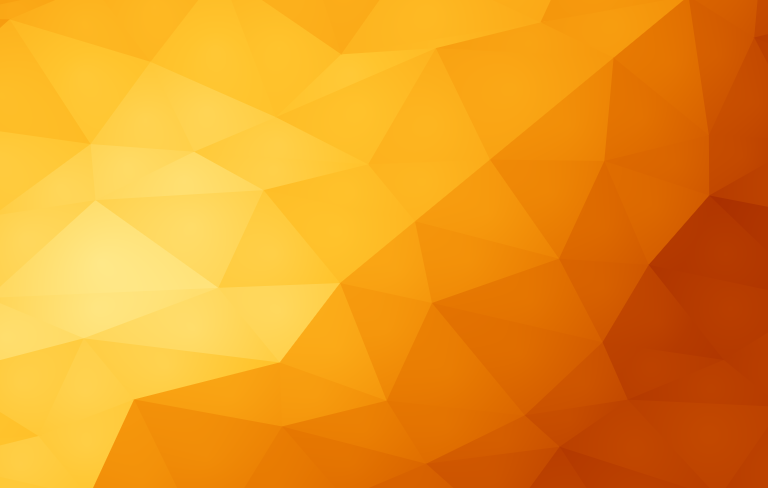
A Shadertoy shader for this background:

```glsl
#define CELL 0.199
#define RIDGE_ORIGIN vec2(-0.090, -0.080)
#define RIDGE_DIR vec2(0.772, 0.636)
#define JITTER vec2(0.10, 0.28)
#define FACET_CONTRAST 0.030
#define FACET_GLOW 0.040
#define GRADIENT_MIX 0.4
#define POOL_CENTER vec2(-1.7, -1.3)
#define POOL_TONE 0.90
#define SLOPE_TONE 0.70

const float PI = 3.14159;

// Mesh corner for a lattice index: x runs along the ridge, y runs downhill.
vec2 meshVertex(vec2 k) {
    vec2 v = k;
    v.x -= 0.4 * step(k.x, -1.5);
    if (k.y > 0.5 || mod(k.y, 3.0) == 1.0) v.x -= 0.4;

    if (k.y == 0.0) {
        float bend = k.x + 1.6;
        v.x += 0.65 * step(2.5, k.x);
        v.y -= 0.5 * sin(2.4 * k.x) * exp(-bend * bend);
    } else if (abs(k.y) == 1.0) {
        v.x += 0.3 * step(1.5, k.x);
        v.y += 0.24 * k.y * cos(PI * k.x);
    } else {
        v += JITTER * sin(vec2(2.3 * k.y + 1.7 * k.x, 1.2 * k.x + PI * k.y));
    }
    return v;
}

// Signed distance to the line a-b, positive on its left.
float edgeDistance(vec2 p, vec2 a, vec2 b) {
    vec2 e = normalize(b - a);
    return e.x * (p.y - a.y) - e.y * (p.x - a.x);
}

// Distance inside a triangle, for either winding.
float triangleDistance(vec2 p, vec2 a, vec2 b, vec2 c) {
    float winding = sign(edgeDistance(c, a, b));
    return min(min(winding * edgeDistance(p, a, b),
                   winding * edgeDistance(p, b, c)),
               winding * edgeDistance(p, c, a));
}

// Broad light: a pale pool above the ridge, a falling slope below it.
float lightField(vec2 q, bool shaded) {
    if (shaded) return max(SLOPE_TONE - 0.16 * q.y - 0.011 * q.x * q.x, 0.24);
    return POOL_TONE - 0.05 * length((q - POOL_CENTER) * vec2(1.0, 1.5));
}

// Ramp from burnt orange through amber to pale yellow.
vec3 amberRamp(float tone) {
    float shade = max(0.8 - tone, 0.0);
    float warm = max(tone - 0.4, 0.0);
    float red = 1.0 - 0.89 * shade * shade;
    float blue = 1.3 * warm * warm + 1.4 * max(tone - 0.77, 0.0);
    return vec3(red, tone, blue);
}

// Adds one facet's colour, weighted by its smooth coverage.
void addFacet(inout vec4 sum, vec2 p, vec2 a, vec2 b, vec2 c,
              bool shaded, float pixel) {
    float coverage = clamp(0.5 + triangleDistance(p, a, b, c) / pixel, 0.0, 1.0);
    if (coverage <= 0.0) return;
    vec2 center = (a + b + c) / 3.0;
    float tone = lightField(mix(center, p, GRADIENT_MIX), shaded);
    tone += FACET_CONTRAST * sin(dot(center, vec2(5.3, 7.9)));
    tone += FACET_GLOW * (0.4 - min(length(p - center), 1.0));
    sum += vec4(amberRamp(tone), 1.0) * coverage;
}

void mainImage(out vec4 fragColor, in vec2 fragCoord) {
    // Ridge-aligned coordinates
    vec2 p = (fragCoord - 0.5 * iResolution.xy) / iResolution.y - RIDGE_ORIGIN;
    vec2 downhill = vec2(RIDGE_DIR.y, -RIDGE_DIR.x);
    vec2 q = vec2(dot(p, RIDGE_DIR), dot(p, downhill)) / CELL;
    float pixel = 1.0 / (iResolution.y * CELL);

    // Two facets per nearby lattice cell
    vec4 sum = vec4(0.0);
    vec2 home = floor(q);
    for (int j = -1; j <= 1; j++) {
        for (int i = -2; i <= 2; i++) {
            vec2 k = home + vec2(i, j);
            vec2 a = meshVertex(k);
            vec2 b = meshVertex(k + vec2(1.0, 0.0));
            vec2 c = meshVertex(k + vec2(0.0, 1.0));
            vec2 d = meshVertex(k + vec2(1.0));
            bool shaded = k.y > -0.5;
            addFacet(sum, q, a, b, d, shaded, pixel);
            addFacet(sum, q, a, d, c, shaded, pixel);
        }
    }

    vec3 color = sum.a > 0.0 ? sum.rgb / sum.a : amberRamp(lightField(q, q.y > 0.0));
    fragColor = vec4(clamp(color, 0.0, 1.0), 1.0);
}
```
